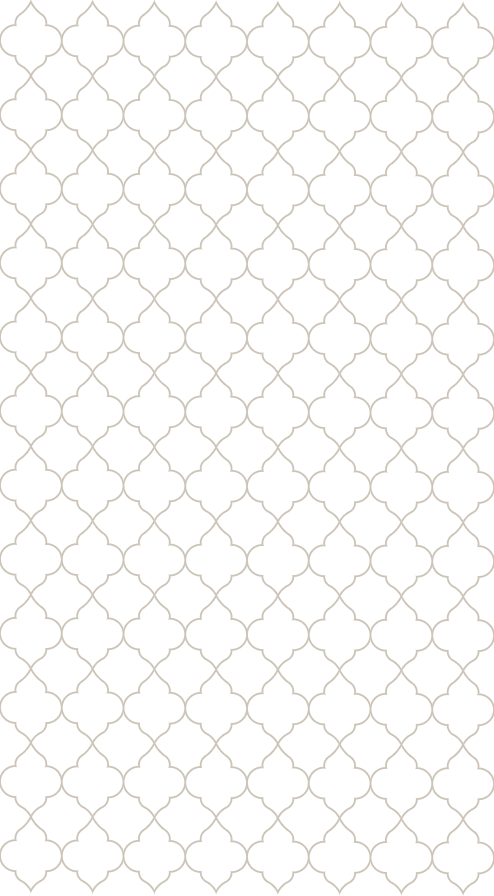
Give the GLSL for this pattern, as a WebGL 1 fragment shader.

```glsl
precision highp float;
// A trellis of pointed quatrefoils, eight across and twelve down, in fine beige line.
// Each cell is a union of two round side lobes, a core and two ogee domes built from
// tangent arcs; the outline is stroked by its distance. One unit is one cell width.

uniform vec2 u_resolution;

const float COLUMNS = 8.0;
const float ROWS = 12.0;
const float CELL_HEIGHT = 1.2;
const float UPPER_TIP = 0.63;      // lobe line to the upper tip
const float LOWER_TIP = CELL_HEIGHT - UPPER_TIP;
const float BOTTOM_MARGIN = 0.085;
const float TILT = 0.005;          // rows sink slightly to the right
const float LINE_WIDTH = 0.03;
const vec3 PAPER = vec3(1.0);
const vec3 BEIGE = vec3(0.80, 0.77, 0.72);

float circleDistance(vec2 p, vec2 center, float radius) {
  return length(p - center) - radius;
}

// Convex shoulder arc flowing into a concave arc that ends at (0, tip); p.x >= 0.
float ogeeDistance(vec2 p, float tip) {
  float shoulderRadius = 0.17;
  vec2 shoulder = vec2(0.08, 0.45 * tip);
  vec2 apex = vec2(0.0, tip);
  vec2 normal = vec2(cos(0.45), sin(0.45));

  // Radius at which the concave arc is tangent to the shoulder.
  vec2 d = apex - shoulder;
  float sweepRadius = (dot(d, d) - shoulderRadius * shoulderRadius)
                    / (2.0 * (shoulderRadius - dot(d, normal)));
  vec2 sweep = apex + sweepRadius * normal;

  // The line of centers separates the two arcs.
  vec2 axis = sweep - shoulder;
  vec2 q = p - shoulder;
  bool tipSide = axis.x * q.y - axis.y * q.x > 0.0;
  return tipSide ? -circleDistance(p, sweep, sweepRadius)
                 : circleDistance(p, shoulder, shoulderRadius);
}

// Signed distance to one quatrefoil, with its lobe line at y = 0.
float quatrefoilDistance(vec2 p, float upperTip, float lowerTip) {
  float tip = p.y > 0.0 ? upperTip : lowerTip;
  p = abs(p);
  float lobe = circleDistance(p, vec2(0.25, 0.0), 0.25);
  float core = circleDistance(p, vec2(0.0), 0.3);
  return min(min(lobe, core), ogeeDistance(p, tip));
}

// Coordinates within the cell; the row is limited so the ends stay single tips.
vec2 cellPosition(vec2 p) {
  float row = clamp(floor(p.y / CELL_HEIGHT), 0.0, ROWS - 1.0);
  return vec2(fract(p.x) - 0.5, p.y - row * CELL_HEIGHT - LOWER_TIP);
}

float strokeCoverage(float distance, float width, float pixel) {
  return clamp(0.5 + (0.5 * width - abs(distance)) / pixel, 0.0, 1.0);
}

void main() {
  float pixel = COLUMNS / u_resolution.x;
  vec2 p = gl_FragCoord.xy * pixel;
  p.y += TILT * p.x - BOTTOM_MARGIN;

  float outline = quatrefoilDistance(cellPosition(p), UPPER_TIP, LOWER_TIP);
  float ink = strokeCoverage(outline, LINE_WIDTH, pixel);
  gl_FragColor = vec4(mix(PAPER, BEIGE, ink), 1.0);
}
```
